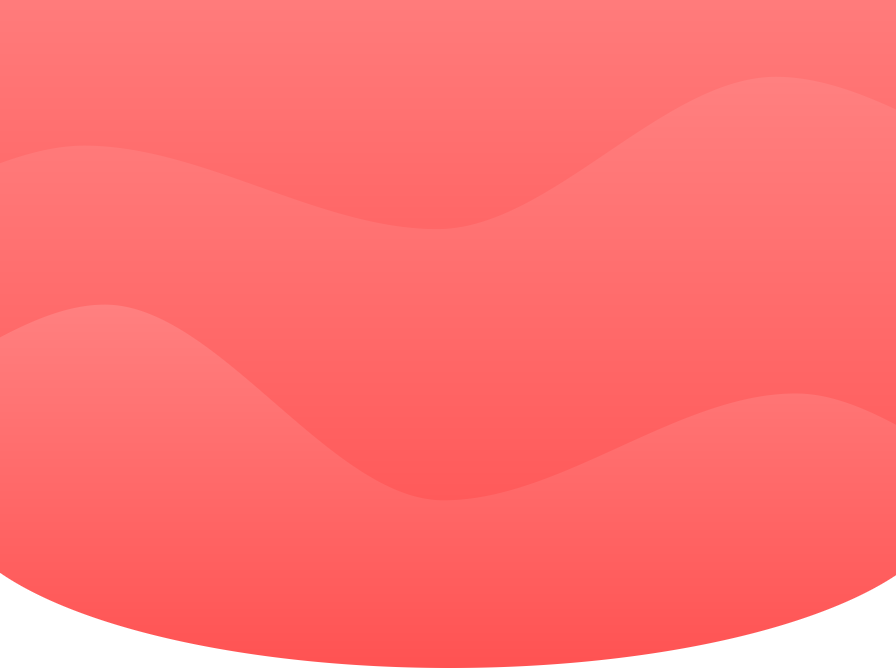
Reproduce this background procedurally as a Shadertoy shader.

```glsl
const vec3 PAPER = vec3(1.0);

// Coral tint of a given lightness
vec3 coral(float lightness) {
    return vec3(1.0, lightness, lightness);
}

// Vertical blend between two lightness levels, by height
vec3 coralGradient(float y, float yTop, float yBottom, float lightTop, float lightBottom) {
    float t = clamp((yTop - y) / (yTop - yBottom), 0.0, 1.0);
    return coral(mix(lightTop, lightBottom, t));
}

// Smooth curve whose crests and troughs are the given knots
float waveHeight(float x, vec2 knots[5]) {
    float height = knots[0].y;
    for (int i = 0; i < 4; i++) {
        float rise = knots[i + 1].y - knots[i].y;
        height += rise * smoothstep(knots[i].x, knots[i + 1].x, x);
    }
    return height;
}

// Lower arc of an ellipse that rests on the bottom of the canvas
float bowlHeight(float x, float centerX, vec2 radii) {
    float q = (x - centerX) / radii.x;
    return radii.y * (1.0 - sqrt(max(0.0, 1.0 - q * q)));
}

// Antialiased coverage of the region where field is positive
float coverage(float field) {
    float width = length(vec2(dFdx(field), dFdy(field)));
    return clamp(0.5 + field / max(width, 1e-5), 0.0, 1.0);
}

void mainImage(out vec4 fragColor, in vec2 fragCoord) {
    vec2 uv = fragCoord / iResolution.xy;

    // Crests and troughs, left to right
    vec2 upperKnots[5] = vec2[5](
        vec2(-0.195, 0.676), vec2(0.094, 0.782), vec2(0.488, 0.657),
        vec2(0.866, 0.885), vec2(1.243, 0.716));
    vec2 lowerKnots[5] = vec2[5](
        vec2(-0.208, 0.378), vec2(0.117, 0.544), vec2(0.495, 0.251),
        vec2(0.888, 0.411), vec2(1.214, 0.239));

    float upperMask = coverage(waveHeight(uv.x, upperKnots) - uv.y);
    float lowerMask = coverage(waveHeight(uv.x, lowerKnots) - uv.y);
    float bowlMask = coverage(uv.y - bowlHeight(uv.x, 0.502, vec2(0.56, 0.256)));

    // Layers from back to front
    vec3 color = coralGradient(uv.y, 1.0, 0.657, 0.484, 0.402);
    color = mix(color, coralGradient(uv.y, 0.885, 0.251, 0.502, 0.353), upperMask);
    color = mix(color, coralGradient(uv.y, 0.544, 0.0, 0.502, 0.322), lowerMask);

    // Rounded bottom edge
    color = mix(PAPER, color, bowlMask);
    fragColor = vec4(color, 1.0);
}
```
